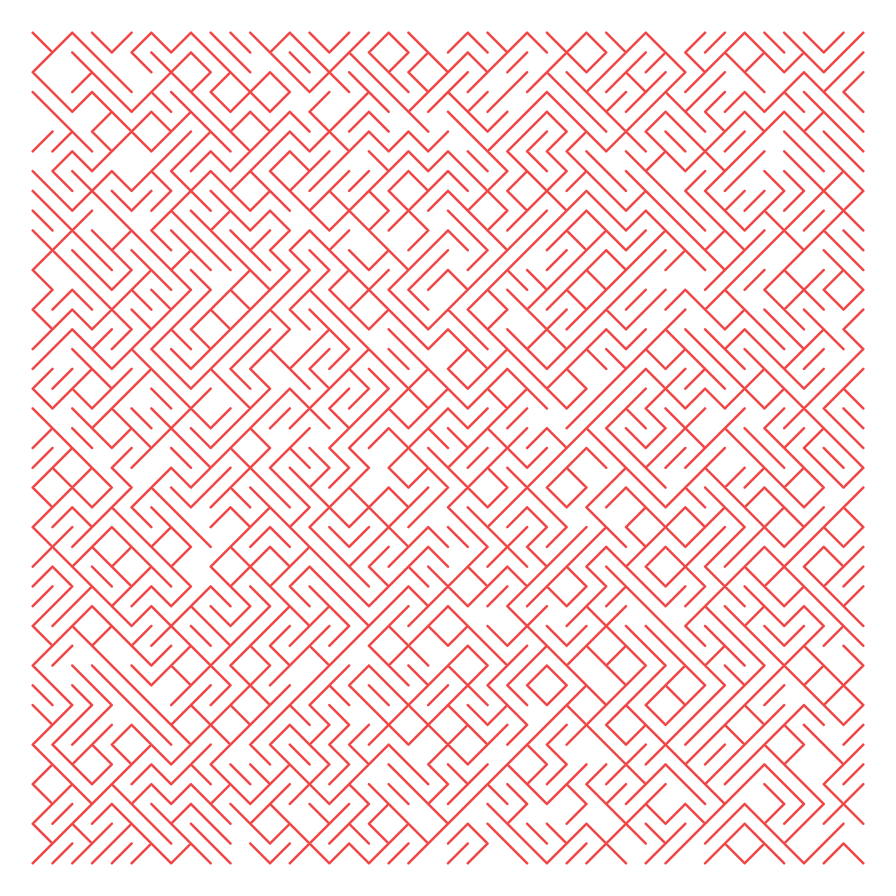
Reproduce this pattern procedurally as a WebGL 1 fragment shader.

```glsl
precision highp float;
// A diagonal maze: a square grid inside a white margin where every cell holds
// one thin red stroke along a random diagonal, and a few cells stay empty.
// Each pixel takes the distance to the strokes of its four nearest cells.

uniform vec2 u_resolution;

const vec3 PAPER = vec3(1.0);
const vec3 INK = vec3(0.937, 0.267, 0.267);
const float CELLS = 42.0;          // cells along each side
const float MARGIN = 0.0365;       // blank border, in canvas units
const float LINE_WIDTH = 0.00275;  // stroke width, in canvas units
const float FILL = 0.92;           // share of cells that hold a stroke
const float RISING = 0.49;         // share of strokes that lean like a slash
const float EDGE = 0.7;            // half width of the soft edge, in pixels
const float FAR = 10.0;

float hash(vec2 p) {
  return fract(sin(dot(p, vec2(127.1, 311.7))) * 43758.5453);
}

float segmentDistance(vec2 p, vec2 a, vec2 b) {
  vec2 ab = b - a;
  float t = clamp(dot(p - a, ab) / dot(ab, ab), 0.0, 1.0);
  return length(p - a - ab * t);
}

// Distance from grid point p to the stroke of one cell, in cell units
float strokeDistance(vec2 p, vec2 cell) {
  bool outside = any(lessThan(cell, vec2(0.0))) ||
                 any(greaterThan(cell, vec2(CELLS - 0.5)));
  if (outside || hash(cell + 71.3) > FILL) return FAR;
  vec2 local = p - cell;
  if (hash(cell + 13.7) > RISING) local.x = 1.0 - local.x;
  return segmentDistance(local, vec2(0.0), vec2(1.0));
}

void main() {
  // Centred square canvas, then grid coordinates inside the margin
  float side = min(u_resolution.x, u_resolution.y);
  vec2 uv = (gl_FragCoord.xy - 0.5 * u_resolution) / side + 0.5;
  float cellSize = (1.0 - 2.0 * MARGIN) / CELLS;
  vec2 p = (uv - MARGIN) / cellSize;

  // Nearest stroke among the four closest cells, so that ends stay round
  vec2 base = floor(p - 0.5);
  float d = FAR;
  for (int j = 0; j < 2; j++) {
    for (int i = 0; i < 2; i++) {
      d = min(d, strokeDistance(p, base + vec2(float(i), float(j))));
    }
  }

  // Soft-edged ink over paper
  float soft = EDGE / side;
  float gap = d * cellSize - 0.5 * LINE_WIDTH;
  float ink = 1.0 - smoothstep(-soft, soft, gap);
  gl_FragColor = vec4(mix(PAPER, INK, ink), 1.0);
}
```
